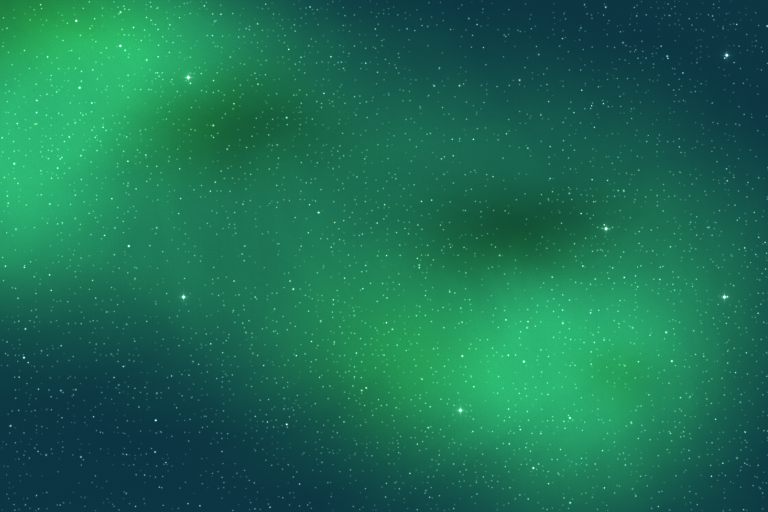
This texture is drawn by a WebGL 1 fragment shader. Its source:

```glsl
precision highp float;
uniform vec2 u_resolution;

// Palette
const vec3 NAVY = vec3(0.035, 0.175, 0.250);
const vec3 TEAL = vec3(0.108, 0.445, 0.330);
const vec3 MINT = vec3(0.180, 0.750, 0.470);
const vec3 MOSS_TINT = vec3(0.95, 1.0, 0.72);
const vec3 WARM_STAR = vec3(1.0, 0.80, 0.62);
const vec3 COOL_STAR = vec3(0.72, 1.0, 0.92);

// Nebula, in units of canvas height
const vec2 BAND_START = vec2(0.10, 0.75);
const vec2 BAND_END = vec2(1.12, 0.40);
const float BAND_INNER = 0.18;
const float BAND_OUTER = 0.56;
const float BASE_LEVEL = 0.07;
const float BAND_LEVEL = 0.42;
const float GLOW_LEVEL = 0.42;
const float SHADE_LEVEL = 0.22;
const float CLOUD_LEVEL = 0.10;
const float WARP = 0.055;
const float GRAIN = 0.018;

// Stars
const float STAR_RADIUS = 0.0016;
const float HERO_CELLS = 4.0;
const float HERO_CHANCE = 0.28;

float hash(vec2 p) {
  return fract(sin(dot(p, vec2(127.1, 311.7))) * 43758.545);
}

// Layered, mutually warped sines, about -1 to 1
float clouds(vec2 p) {
  float sum = 0.0;
  float weight = 0.5;
  for (int i = 0; i < 7; i++) {
    p = mat2(0.8, 0.6, -0.6, 0.8) * p * 1.75 + 1.7;
    p += 0.7 * sin(p.yx * 1.1 + 0.9);
    sum += weight * sin(p.x) * cos(p.y);
    weight *= 0.58;
  }
  return sum;
}

float blob(vec2 p, vec2 center, vec2 size) {
  vec2 d = (p - center) / size;
  return exp(-dot(d, d));
}

float segmentDistance(vec2 p, vec2 a, vec2 b) {
  vec2 ab = b - a;
  float along = clamp(dot(p - a, ab) / dot(ab, ab), 0.0, 1.0);
  return length(p - a - ab * along);
}

vec3 nebula(vec2 p) {
  float wisps = clouds(p * 2.6);
  vec2 q = p + WARP * vec2(clouds(p * 2.0 + 4.0), clouds(p * 2.0 + 9.0));

  float band = 1.0 - smoothstep(BAND_INNER, BAND_OUTER,
                                segmentDistance(q, BAND_START, BAND_END));
  float glow = blob(q, vec2(0.22, 0.88), vec2(0.24, 0.19))
             + blob(q, vec2(0.04, 0.66), vec2(0.20, 0.27))
             + blob(q, vec2(1.04, 0.25), vec2(0.22, 0.20))
             + 0.6 * blob(q, vec2(1.24, 0.34), vec2(0.20, 0.18))
             + 0.45 * blob(q, vec2(0.74, 0.33), vec2(0.24, 0.18));
  float shade = blob(q, vec2(0.45, 0.75), vec2(0.18, 0.10))
              + blob(q, vec2(1.02, 0.55), vec2(0.20, 0.09))
              + 0.5 * blob(q, vec2(1.23, 0.25), vec2(0.07, 0.05));
  float moss = shade + blob(q, vec2(0.02, 1.0), vec2(0.25, 0.10))
             + 0.6 * blob(q, vec2(0.75, 0.30), vec2(0.18, 0.16));

  float level = BASE_LEVEL + BAND_LEVEL * band
              + GLOW_LEVEL * min(glow, 1.15)
              - SHADE_LEVEL * shade
              + CLOUD_LEVEL * wisps * (0.3 + 0.7 * band);
  level = clamp(level, 0.0, 1.0);
  vec3 color = mix(NAVY, TEAL, min(level * 2.0, 1.0));
  color = mix(color, MINT, max(level * 2.0 - 1.0, 0.0));
  return color * mix(vec3(1.0), MOSS_TINT, min(moss, 1.0));
}

// One jittered star per occupied cell
vec3 starLayer(vec2 p, float cells, float chance, float radius, float gain) {
  vec2 id = floor(p * cells);
  vec2 seed = id + cells * 0.37;
  vec2 jitter = vec2(hash(seed + 3.1), hash(seed + 7.7));
  float d = length(p - (id + 0.2 + 0.6 * jitter) / cells);
  float r = max(radius, 0.6 / u_resolution.y);
  float power = gain * mix(0.25, 1.0, pow(hash(seed + 11.3), 2.0));
  vec3 tint = mix(COOL_STAR, vec3(1.0), hash(seed + 17.9));
  tint = mix(tint, WARM_STAR, step(0.8, hash(seed + 23.5)));
  return tint * power * step(hash(seed), chance) * exp(-d * d / (r * r));
}

// Rare large stars with a halo and short cross rays
vec3 heroStars(vec2 p) {
  vec2 id = floor(p * HERO_CELLS);
  vec2 jitter = vec2(hash(id + 31.2), hash(id + 47.6));
  vec2 d = abs(p - (id + 0.2 + 0.6 * jitter) / HERO_CELLS);
  float core = exp(-dot(d, d) / 0.000006);
  float halo = 0.16 * exp(-length(d) / 0.005);
  float rays = 0.5 * exp(-min(d.x, d.y) / 0.0012 - max(d.x, d.y) / 0.004);
  float power = step(hash(id + 5.4), HERO_CHANCE);
  return mix(COOL_STAR, vec3(1.0), 0.6) * power * (core + halo + rays);
}

void main() {
  vec2 p = gl_FragCoord.xy / u_resolution.y;
  vec3 color = nebula(p);
  color *= 1.0 + GRAIN * (2.0 * hash(floor(p * 512.0)) - 1.0);

  float density = 0.8 + 0.4 * clouds(p * 3.0 + 20.0);
  color += starLayer(p, 93.0, 0.34 * density, STAR_RADIUS, 0.38);
  color += starLayer(p, 47.0, 0.34 * density, STAR_RADIUS, 0.65);
  color += starLayer(p, 15.0, 0.26, STAR_RADIUS * 1.25, 1.0);
  color += heroStars(p);
  gl_FragColor = vec4(min(color, 1.0), 1.0);
}
```
